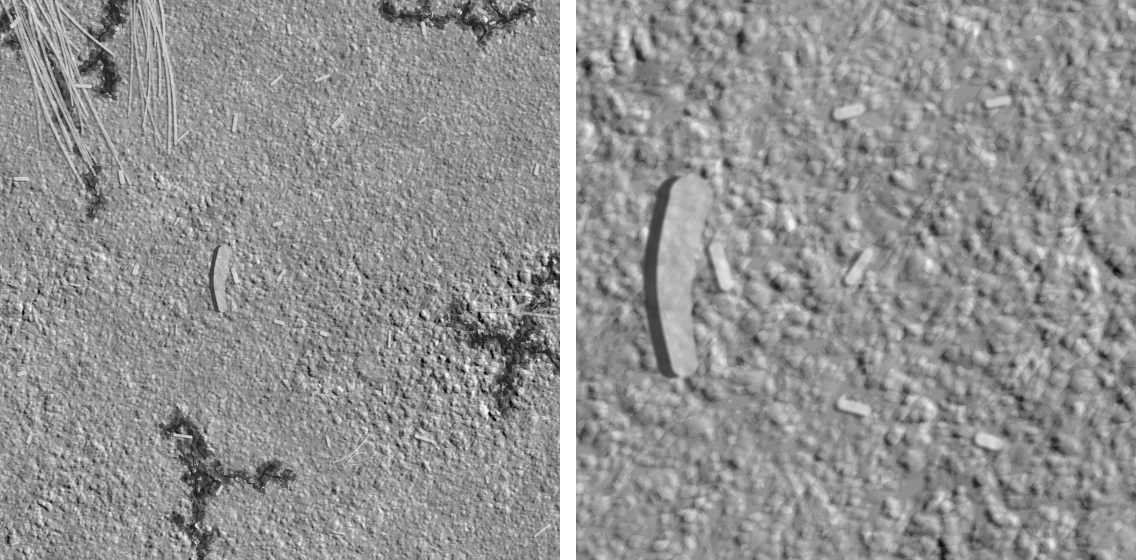
Left: the whole. Right: its middle third, enlarged.
Give the GLSL for this texture, as a Shadertoy shader.

```glsl
// Dry grey soil seen from above, strewn with clods, chips, straw and dark roots.
// Layered cellular clods, each with its own tone, are lit from the upper right by
// a height difference; litter is drawn on top as bent strands placed by loops.
#define BASE_TONE 0.575
#define RELIEF 1.05
#define CLOD_SCALE 40.0
#define CRUMB_SCALE 80.0
#define GRAIN_SCALE 145.0
#define LIGHT_STEP 0.004
#define EDGE_SOFT 0.0016
#define STRAW_TONE 0.83
#define ROOT_TONE 0.13
#define CHIP_GRID 11.0

const vec2 LIGHT = vec2(0.88, 0.47);

float hash(vec2 p) {
    vec3 q = fract(p.xyx * vec3(0.1031, 0.1030, 0.0973));
    q += dot(q, q.yzx + 33.33);
    return fract((q.x + q.y) * q.z);
}
vec2 hash2(vec2 p) { return vec2(hash(p), hash(p + 57.3)); }

// Smooth wandering value, roughly -1 to 1
float sway(vec2 p) {
    return 0.5 * (sin(p.x + 1.7 * sin(p.y * 0.8 + 1.0)) + sin(p.y * 1.3 + 1.9 * sin(p.x * 0.7 + 2.0)));
}

// Tallest angular lump over a jittered grid: height and its own tone
vec2 lumps(vec2 p) {
    vec2 best = vec2(0.0, 0.5);
    for (int i = 0; i < 9; i++) {
        vec2 id = floor(p) + vec2(i % 3, i / 3) - 1.0;
        vec2 d = p - id - hash2(id);
        float turn = 6.283 * hash(id + 5.1);
        vec2 u = abs(mat2(cos(turn), sin(turn), -sin(turn), cos(turn)) * d);
        float reach = mix(length(d), max(u.x, u.y * 1.3), 0.6);
        float radius = mix(0.15, 0.72, hash(id + 11.7));
        float height = radius * (1.0 - reach * reach / (radius * radius));
        if (height > best.x) best = vec2(height, hash(id + 31.0));
    }
    return best;
}

// Soil height and albedo offset
vec2 soil(vec2 p, float rough) {
    vec2 q = p + 0.002 * vec2(sway(p * 90.0), sway(p.yx * 97.0 + 3.0));
    vec2 clod = lumps(q * CLOD_SCALE), crumb = lumps(q * CRUMB_SCALE + 9.0);
    vec2 grain = lumps(q * GRAIN_SCALE + 31.0);
    float height = 0.7 * rough * clod.x + (0.08 + 0.42 * rough) * crumb.x + 0.19 * grain.x;
    float albedo = 0.11 * rough * (clod.y - 0.5) + 0.10 * (crumb.y - 0.5) + 0.13 * (grain.y - 0.5);
    return vec2(height, albedo);
}

// Distance to a segment from a to b bowed sideways by bend
float bowed(vec2 p, vec2 a, vec2 b, float bend) {
    float len = length(b - a);
    vec2 dir = (b - a) / len, q = p - a;
    float t = dot(q, dir);
    float side = dot(q, vec2(-dir.y, dir.x)) - bend * sin(3.1416 * clamp(t / len, 0.0, 1.0));
    return length(vec2(t - clamp(t, 0.0, len), side));
}
float cover(float d) { return 1.0 - smoothstep(-EDGE_SOFT, EDGE_SOFT, d); }

// Bundle of thin straws sharing a heading
float straws(vec2 p, vec2 start, vec2 heading, float spread, int count) {
    float best = 0.0;
    for (int i = 0; i < count; i++) {
        vec2 seed = vec2(float(i) * 3.1, start.x * 91.0);
        vec2 a = start + (hash2(seed) - 0.5) * spread;
        vec2 b = a + heading * mix(0.3, 1.0, hash(seed + 5.0)) + (hash2(seed + 8.0) - 0.5) * spread;
        float d = bowed(p, a, b, 0.04 * (hash(seed + 2.0) - 0.5)) - mix(0.0011, 0.0028, hash(seed + 9.0));
        best = max(best, cover(d) * mix(0.5, 1.0, hash(seed + 4.0)));
    }
    return best;
}

// Distance to a knotted chain with side twigs
float roots(vec2 p, vec2 start, vec2 heading) {
    float best = 1.0;
    for (int i = 0; i < 6; i++) {
        vec2 seed = vec2(float(i) * 2.3, start.x * 73.0);
        vec2 next = start + heading / 6.0 + 0.045 * (hash2(seed) - 0.5);
        vec2 twig = start + 0.08 * (hash2(seed + 6.0) - 0.5);
        float width = mix(0.001, 0.006, hash(seed + 3.0));
        best = min(best, min(bowed(p, start, next, 0.006), bowed(p, start, twig, 0.004)) - width);
        start = next;
    }
    return best;
}

// Pale chips, at most one per grid cell
float chips(vec2 p, float grid, float chance, float size) {
    vec2 id = floor(p * grid);
    if (hash(id + 41.0) > chance) return 0.0;
    vec2 mid = (id + 0.3 + 0.4 * hash2(id)) / grid;
    float angle = 0.8 + 2.4 * (hash(id + 19.0) - 0.5), h = hash(id + 23.0);
    vec2 arm = vec2(cos(angle), sin(angle)) * size * mix(0.25, 1.0, h * h);
    return cover(bowed(p, mid - arm, mid + arm, 0.0) - size * mix(0.1, 0.25, hash(id + 29.0)));
}
float stick(vec2 p) {
    return cover(bowed(p, vec2(0.402, 0.549), vec2(0.398, 0.45), -0.008) - 0.0105 - 0.05 * (p.y - 0.5));
}
float litter(vec2 p) {
    float a = max(straws(p, vec2(0.05, 1.02), vec2(0.13, -0.34), 0.11, 18), chips(p, CHIP_GRID, 0.33, 0.018));
    float b = max(straws(p, vec2(0.25, 1.02), vec2(0.03, -0.31), 0.06, 12), straws(p, vec2(0.87, 0.44), vec2(0.15, 0.0), 0.05, 5));
    return max(max(a, b), straws(p, vec2(0.61, 0.18), vec2(0.12, 0.08), 0.03, 3));
}

void mainImage(out vec4 fragColor, in vec2 fragCoord) {
    vec2 p = fragCoord / iResolution.xy;
    // Dark root chains: start and heading
    vec4 chains[7] = vec4[7](vec4(0.02, 0.98, 0.09, -0.34), vec4(0.32, 0.25, 0.02, -0.25), vec4(0.99, 0.54, -0.08, -0.28),
        vec4(0.71, 0.97, 0.26, 0.02), vec4(0.2, 1.0, 0.02, -0.18), vec4(0.34, 0.15, 0.19, 0.0), vec4(0.8, 0.43, 0.18, -0.12));
    vec2 w = p + 0.006 * vec2(sway(p * 75.0), sway(p.yx * 88.0 + 4.0)) + 0.003 * vec2(sway(p * 270.0), sway(p.yx * 290.0));
    float root = 1.0;
    for (int i = 0; i < 7; i++) root = min(root, roots(w, chains[i].xy, chains[i].zw));
    float near = 1.0 - smoothstep(0.0, 0.035, root);

    // Soil: rough patches, relief with deep crevices, broad tonal drift
    float rough = 0.45 + 0.28 * sway(p * 9.0 + 2.0) + 0.2 * sway(p * 23.0);
    rough = rough * (1.0 - 0.55 * smoothstep(0.55, 0.85, p.y)) + 0.4 * near;
    rough = clamp(rough + 0.5 * exp(-40.0 * dot(p - vec2(0.86, 0.4), p - vec2(0.86, 0.4))), 0.08, 1.1);
    vec2 ground = soil(p, rough);
    float slope = RELIEF * (ground.x - soil(p + LIGHT * LIGHT_STEP, rough).x);
    float tone = BASE_TONE + slope - 0.6 * max(-slope - 0.1, 0.0) + ground.y;
    tone += 0.022 * sway(p * 7.0 + 5.0) + 0.025 * sway(p * 31.0) + 0.15 * chips(p, 50.0, 0.14, 0.005);

    // Roots, with dark crumbs scattered beside them
    float crumbs = smoothstep(0.52, 0.72, near * (0.45 + lumps(p * 95.0 + 17.0).y * 0.55));
    float dark = max(cover(root), 0.65 * crumbs);
    tone = mix(tone, ROOT_TONE + 0.5 * max(slope + ground.y, 0.0), 0.92 * dark);

    // Straw, chips and the large stick, each with a shadow away from the light
    float shade = max(0.55 * litter(p + LIGHT * 0.0035), 0.85 * stick(p + vec2(0.008, 0.001)));
    tone = mix(tone, 0.2, shade);
    tone = mix(tone, STRAW_TONE + 0.3 * slope, 0.93 * litter(p));
    tone = mix(tone, 0.72 + 0.3 * slope + 0.5 * ground.y, stick(p));
    fragColor = vec4(vec3(clamp(tone, 0.05, 0.95)), 1.0);
}
```
